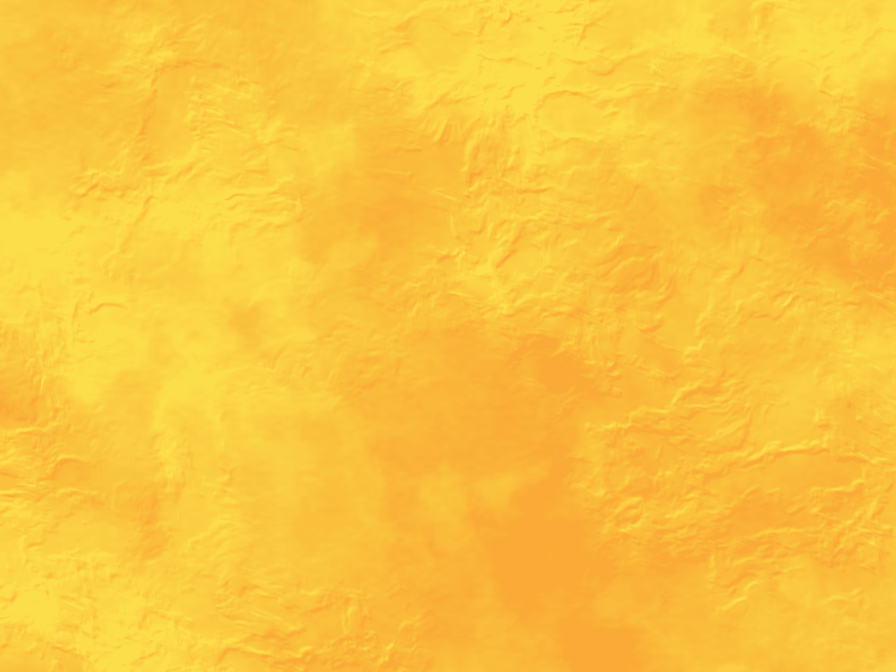
Give the GLSL for this texture, as a Shadertoy shader.

```glsl
// Mottled golden paper: warm orange and yellow clouds with ragged patches,
// built from domain-warped fractal noise, then overlaid with small lit
// creases and a faint horizontal fibre grain.

#define CLOUD_SCALE 3.4
#define CLOUD_CONTRAST 1.9
#define WARP 0.16
#define PATCH_SCALE 6.5
#define PATCH_STRENGTH 0.28
#define CREASE_SCALE 17.0
#define CREASE_STRENGTH 0.75
#define GRAIN_SCALE 110.0
#define GRAIN_STRENGTH 0.13

const vec3 ORANGE = vec3(0.98, 0.665, 0.21);
const vec3 GOLD   = vec3(0.98, 0.765, 0.238);
const vec3 YELLOW = vec3(0.99, 0.865, 0.29);

float hash(vec2 p) {
    return fract(sin(dot(p, vec2(127.1, 311.7))) * 43758.5453);
}

float valueNoise(vec2 p) {
    vec2 cell = floor(p);
    vec2 f = fract(p);
    f = f * f * (3.0 - 2.0 * f);
    float low  = mix(hash(cell), hash(cell + vec2(1.0, 0.0)), f.x);
    float high = mix(hash(cell + vec2(0.0, 1.0)), hash(cell + vec2(1.0, 1.0)), f.x);
    return mix(low, high, f.y);
}

// Fractal sum, rotated each octave to hide the lattice; mean is 0.5
float fbm(vec2 p) {
    const mat2 TURN = mat2(0.8, 0.6, -0.6, 0.8);
    float sum = 0.0, weight = 0.0, amplitude = 0.5;
    for (int i = 0; i < 5; i++) {
        sum += amplitude * valueNoise(p);
        weight += amplitude;
        amplitude *= 0.54;
        p = TURN * p * 2.03 + vec2(17.3, 9.1);
    }
    return sum / weight;
}

vec2 warpField(vec2 p) {
    return vec2(fbm(p), fbm(p + vec2(41.7, 23.9))) - 0.5;
}

// Height of the crumpled surface, folded into thin ridges
float creaseHeight(vec2 p) {
    vec2 bent = p + 0.1 * warpField(p * 6.0);
    float fold = abs(fbm(bent * CREASE_SCALE * vec2(0.75, 1.0)) - 0.5);
    return 1.0 - smoothstep(0.0, 0.16, fold);
}

void mainImage(out vec4 fragColor, in vec2 fragCoord) {
    vec2 uv = fragCoord / iResolution.y;

    // Broad clouds with torn outlines
    vec2 warped = uv + WARP * warpField(uv * 5.0 + 3.0)
                     + 0.05 * warpField(uv * 19.0);
    float cloud = fbm(warped * CLOUD_SCALE + vec2(5.2, 12.6)) - 0.5;

    // Overlapping patches with crisper edges
    float patchNoise = fbm(warped * PATCH_SCALE + vec2(31.0, 7.0));
    float sheet = smoothstep(0.41, 0.59, patchNoise) - 0.5;

    // Creases lit from the upper left, gathered in some areas
    vec2 toLight = vec2(-0.003, 0.004);
    float relief = creaseHeight(uv) - creaseHeight(uv + toLight);
    float crumpled = smoothstep(0.42, 0.68, fbm(uv * 4.0 + 60.0));
    float crease = relief * mix(0.12, 1.0, crumpled);

    // Fine fibres, a little longer than they are high
    float grain = valueNoise(uv * GRAIN_SCALE * vec2(0.7, 1.2)) - 0.5;

    float tone = 0.5 + CLOUD_CONTRAST * cloud + PATCH_STRENGTH * sheet
               + CREASE_STRENGTH * crease + GRAIN_STRENGTH * grain;
    tone = clamp(tone, 0.0, 1.0);

    vec3 color = mix(ORANGE, GOLD, min(2.0 * tone, 1.0));
    color = mix(color, YELLOW, max(2.0 * tone - 1.0, 0.0));
    fragColor = vec4(color, 1.0);
}
```
